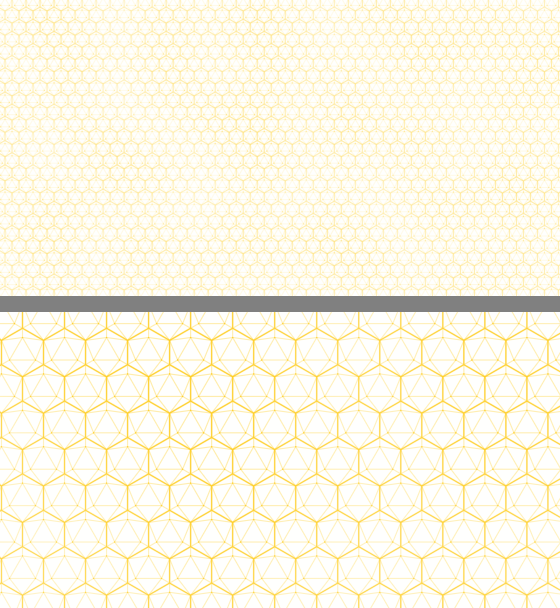
Top: the whole. Bottom: its middle third, enlarged.
Reproduce this pattern procedurally as a Shadertoy shader.

```glsl
// A honeycomb of pointy-top hexagons, each drawn as an icosahedron seen face-on.
// A hexagonal lattice picks the nearest cell, threefold symmetry repeats its
// struts, strokes are smoothed by a tent filter and inked a little unevenly.

const float COLUMNS = 40.06;                 // cells across the reference width
const float ASPECT = 512.0 / 270.0;          // reference width over height
const float PITCH = ASPECT / COLUMNS;        // cell width in canvas heights
const vec2 ANCHOR = vec2(0.0406, 0.949);     // centre of one cell
const float OUTLINE_WIDTH = 0.0255;          // stroke widths in cell widths
const float STRUT_WIDTH = 0.0078;
const float INNER_RATIO = 0.618;             // front triangle radius over hexagon radius
const float SOFTNESS = 1.05;                 // tent filter radius in pixels
const float INK_PATCH = 5.0;                 // size of ink patches in cell widths
const float INK_VARIATION = 0.5;             // strength of the uneven inking
const vec3 PAPER = vec3(1.0, 1.0, 0.995);
const vec3 GOLD = vec3(1.0, 0.79, 0.07);

const float SQRT3 = 1.7320508;
const float HEX_RADIUS = 1.0 / SQRT3;

vec2 hashGradient(vec2 lattice) {
    float angle = 6.2832 * fract(sin(dot(lattice, vec2(127.1, 311.7))) * 4375.85);
    return vec2(cos(angle), sin(angle));
}

float gradientNoise(vec2 p) {
    vec2 i = floor(p);
    vec2 f = p - i;
    vec2 u = f * f * f * (f * (f * 6.0 - 15.0) + 10.0);
    vec2 x = vec2(1.0, 0.0);
    float low = mix(dot(hashGradient(i), f), dot(hashGradient(i + x), f - x), u.x);
    float high = mix(dot(hashGradient(i + x.yx), f - x.yx),
                     dot(hashGradient(i + x.xx), f - x.xx), u.x);
    return mix(low, high, u.y);
}

// Offset from the nearest centre of a hexagonal lattice with unit spacing
vec2 hexCell(vec2 p) {
    vec2 period = vec2(1.0, SQRT3);
    vec2 a = p - period * floor(p / period + 0.5);
    vec2 b = p - period * (floor(p / period) + 0.5);
    return dot(a, a) < dot(b, b) ? a : b;
}

float hexEdgeDistance(vec2 p) {
    p = abs(p);
    return 0.5 - max(p.x, dot(p, vec2(0.5, 0.5 * SQRT3)));
}

float segmentDistance(vec2 p, vec2 a, vec2 b) {
    vec2 along = b - a;
    float t = clamp(dot(p - a, along) / dot(along, along), 0.0, 1.0);
    return length(p - a - along * t);
}

// Integral of a unit tent from -1 to t
float tentIntegral(float t) {
    t = clamp(t, -1.0, 1.0);
    return 0.5 + t - 0.5 * t * abs(t);
}

// Share of a tent filter, centred at distance d, that a stroke covers
float strokeCoverage(float d, float width, float radius) {
    return tentIntegral((d + 0.5 * width) / radius)
         - tentIntegral((d - 0.5 * width) / radius);
}

// Fraction of paper left bare by the struts inside one cell
float bareOfStruts(vec2 p, float radius) {
    vec2 innerTop = vec2(0.0, INNER_RATIO * HEX_RADIUS);
    vec2 innerSide = innerTop.y * vec2(0.5 * SQRT3, -0.5);
    vec2 outerTop = vec2(0.0, HEX_RADIUS);
    vec2 outerSide = vec2(0.5, 0.5 * HEX_RADIUS);
    mat2 thirdTurn = mat2(-0.5, 0.5 * SQRT3, -0.5 * SQRT3, -0.5);

    float bare = 1.0;
    for (int i = 0; i < 3; i++) {
        vec2 mirrored = vec2(-p.x, p.y);
        float side = segmentDistance(p, innerTop, innerSide);
        float spoke = segmentDistance(p, innerTop, outerTop);
        float rightArm = segmentDistance(p, innerTop, outerSide);
        float leftArm = segmentDistance(mirrored, innerTop, outerSide);
        bare *= 1.0 - strokeCoverage(side, STRUT_WIDTH, radius);
        bare *= 1.0 - strokeCoverage(spoke, STRUT_WIDTH, radius);
        bare *= 1.0 - strokeCoverage(rightArm, STRUT_WIDTH, radius);
        bare *= 1.0 - strokeCoverage(leftArm, STRUT_WIDTH, radius);
        p = thirdTurn * p;
    }
    return bare;
}

void mainImage(out vec4 fragColor, in vec2 fragCoord) {
    vec2 canvas = fragCoord / iResolution.y;
    float radius = SOFTNESS / (iResolution.y * PITCH);
    vec2 grid = (canvas - ANCHOR) / PITCH;
    vec2 cell = hexCell(grid);

    // Fine inner struts, then the heavier shared outline
    float bare = bareOfStruts(cell, radius);
    bare *= 1.0 - strokeCoverage(hexEdgeDistance(cell), OUTLINE_WIDTH, radius);

    // Broad patches of stronger and weaker ink
    float ink = 1.0 + INK_VARIATION * gradientNoise(grid / INK_PATCH);
    bare = pow(max(bare, 0.0), ink);

    fragColor = vec4(mix(GOLD, PAPER, bare), 1.0);
}
```
